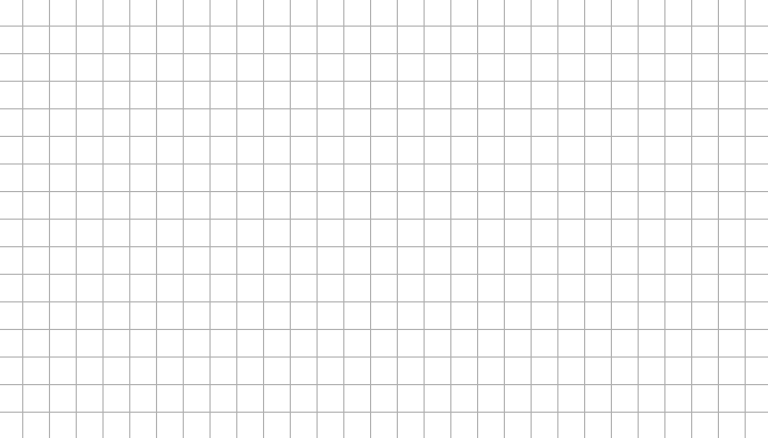
This pattern is drawn by a Shadertoy shader. Its source:

```glsl
// Thin grey ruled grid on white paper, with cells slightly taller than wide.
// Each axis repeats with fract, and every line is smoothed by its exact
// overlap with the pixel, so hairlines keep their weight at any size.

const vec3 PAPER = vec3(1.0);
const vec3 INK = vec3(0.685);

// All lengths are fractions of the canvas width.
const vec2 CELL_SIZE = vec2(0.03484, 0.03591);
const vec2 FIRST_LINE = vec2(0.0296, 0.0336);
const float LINE_WIDTH = 0.0015;

// Distance along each axis to the nearest repeated line.
vec2 lineDistance(vec2 p, vec2 cell, vec2 origin) {
    return abs(fract((p - origin) / cell + 0.5) - 0.5) * cell;
}

// Share of a pixel covered by a line whose centre is at distance d.
vec2 lineCoverage(vec2 d, float width, float pixel) {
    return clamp(0.5 * (width + pixel) - d, 0.0, min(width, pixel)) / pixel;
}

// Union of the vertical and horizontal lines.
float gridCoverage(vec2 p, float pixel) {
    vec2 d = lineDistance(p, CELL_SIZE, FIRST_LINE);
    vec2 coverage = lineCoverage(d, LINE_WIDTH, pixel);
    return 1.0 - (1.0 - coverage.x) * (1.0 - coverage.y);
}

void mainImage(out vec4 fragColor, in vec2 fragCoord) {
    float pixel = 1.0 / iResolution.x;
    vec2 p = fragCoord * pixel;
    fragColor = vec4(mix(PAPER, INK, gridCoverage(p, pixel)), 1.0);
}
```
